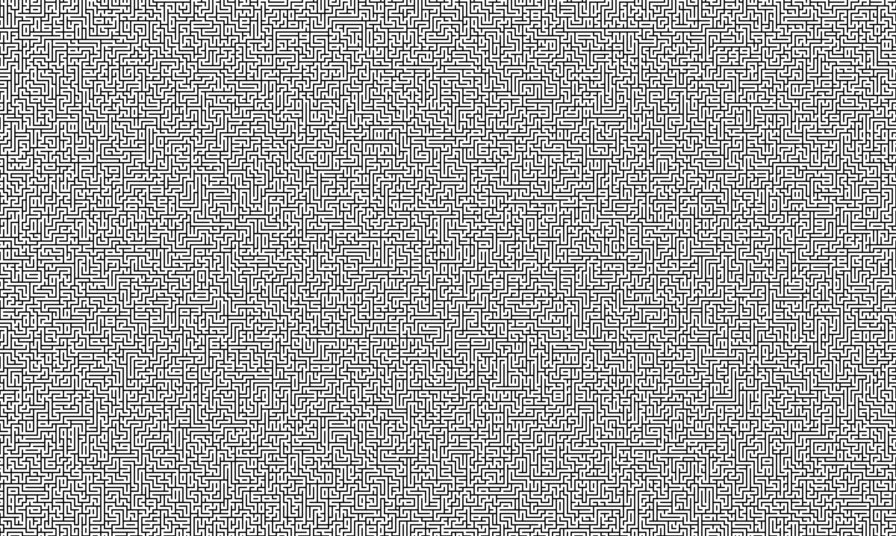
A WebGL 2 fragment shader for this pattern:

```glsl
#version 300 es
precision highp float;
precision highp int;
// Draws a very fine maze of thin black walls on white, with winding corridors.

uniform vec2 u_resolution;
out vec4 fragColor;

const float CELLS_ACROSS = 240.0;
const float WALL_WIDTH = 0.34;      // in cells
const float FILTER_PIXELS = 1.0;    // reach of the smoothing tent
const vec3 PAPER = vec3(1.0);
const vec3 INK = vec3(0.0);

// Sides of a cell are numbered and stored in this order.
const int EAST = 0, NORTH = 1, WEST = 2, SOUTH = 3;

float hash(ivec2 cell, int salt) {
    uint h = uint(cell.x) * 0x9E3779B1u ^ uint(cell.y) * 0x85EBCA77u ^ uint(salt) * 0xC2B2AE3Du;
    h = (h ^ (h >> 15)) * 0x2C1B3C6Du;
    h = (h ^ (h >> 12)) * 0x297A2D39u;
    h ^= h >> 15;
    return float(h >> 8) / 16777216.0;
}

ivec2 stepTo(int side) {
    int direction = side < 2 ? 1 : -1;
    return (side & 1) == 0 ? ivec2(direction, 0) : ivec2(0, direction);
}

// Opens two sides: choices 4 and 5 are straights, all others are bends.
vec4 openPair(int choice) {
    bool straight = choice == 4 || choice == 5;
    int first = choice & 3;
    int second = (first + (straight ? 2 : 1)) & 3;
    vec4 open = vec4(0.0);
    open[first] = 1.0;
    open[second] = 1.0;
    return open;
}

vec4 randomCell(ivec2 cell) {
    return openPair(int(10.0 * hash(cell, 1)));
}

// Picks the pair that best avoids dead ends, crossings and lone posts,
// given the random cells at the four corners.
vec4 fittedCell(ivec2 cell) {
    vec4 ne = randomCell(cell + ivec2(1, 1));
    vec4 nw = randomCell(cell + ivec2(-1, 1));
    vec4 sw = randomCell(cell + ivec2(-1, -1));
    vec4 se = randomCell(cell + ivec2(1, -1));
    vec4 load = vec4(ne[SOUTH] + se[NORTH], ne[WEST] + nw[EAST],
                     nw[SOUTH] + sw[NORTH], sw[EAST] + se[WEST]);
    vec4 corner = vec4(ne[SOUTH] + ne[WEST], nw[SOUTH] + nw[EAST],
                       sw[NORTH] + sw[EAST], se[NORTH] + se[WEST]);
    vec4 best = vec4(0.0);
    float bestCost = 1e6;
    for (int choice = 0; choice < 6; choice++) {
        vec4 open = openPair(choice);
        vec4 excess = load + open - 2.0;
        vec4 gaps = corner + open + open.yzwx;
        float posts = dot(step(3.5, gaps), vec4(1.0));
        float crosses = dot(step(gaps, vec4(0.5)), vec4(1.0));
        float cost = dot(excess, excess) + 3.0 * posts + crosses
                   + 1.5 * hash(cell, choice + 2);
        if (cost < bestCost) {
            bestCost = cost;
            best = open;
        }
    }
    return best;
}

// Every side belongs to exactly one even cell of the checkerboard.
float wallAt(ivec2 cell, int side) {
    if (((cell.x + cell.y) & 1) == 1) {
        cell += stepTo(side);
        side = (side + 2) & 3;
    }
    vec4 open = (cell.x & 1) == 0 ? randomCell(cell) : fittedCell(cell);
    return 1.0 - open[side];
}

// Integral of a tent filter with unit reach.
vec2 tentIntegral(vec2 x) {
    x = clamp(x, -1.0, 1.0);
    return 0.5 + x - 0.5 * x * abs(x);
}

// Share of the tent filter that a rectangle covers.
float tentCoverage(vec2 point, float reach, vec2 low, vec2 high) {
    vec2 share = tentIntegral((high - point) / reach) - tentIntegral((low - point) / reach);
    return share.x * share.y;
}

// A post on a grid corner with up to four half walls around it.
float postCoverage(vec2 local, float reach, ivec2 post) {
    float h = 0.5 * WALL_WIDTH;
    float ink = tentCoverage(local, reach, vec2(-h), vec2(h));
    ink += wallAt(post, SOUTH) * tentCoverage(local, reach, vec2(h, -h), vec2(0.5, h));
    ink += wallAt(post, WEST) * tentCoverage(local, reach, vec2(-h, h), vec2(h, 0.5));
    ink += wallAt(post + stepTo(WEST), SOUTH) * tentCoverage(local, reach, vec2(-0.5, -h), vec2(-h, h));
    ink += wallAt(post + stepTo(SOUTH), WEST) * tentCoverage(local, reach, vec2(-h, -0.5), vec2(h, -h));
    return ink;
}

void main() {
    float cellsPerPixel = CELLS_ACROSS / u_resolution.x;
    vec2 point = gl_FragCoord.xy * cellsPerPixel;
    float ink = 0.0;
    for (int i = 0; i < 4; i++) {
        vec2 post = floor(point) + vec2(i & 1, i >> 1);
        ink += postCoverage(point - post, FILTER_PIXELS * cellsPerPixel, ivec2(post));
    }
    fragColor = vec4(mix(PAPER, INK, clamp(ink, 0.0, 1.0)), 1.0);
}
```
